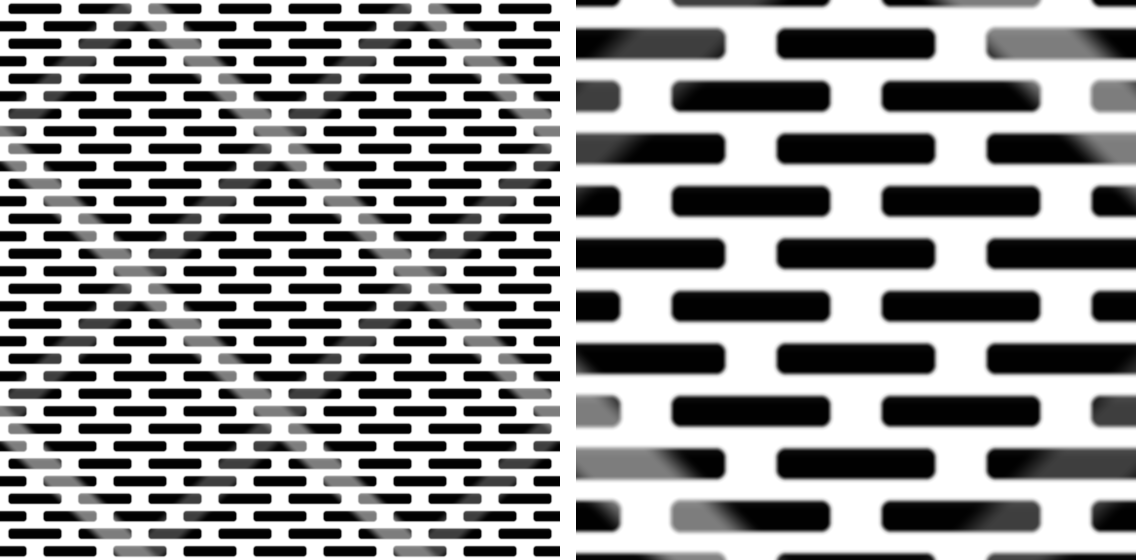
Left: the whole. Right: its middle third, enlarged.
This pattern is drawn by a WebGL 2 fragment shader. Its source:

```glsl
#version 300 es
precision highp float;

#define COLUMNS 8.0
#define ROWS 32.0
#define SLOT_HALF vec2(0.0469, 0.0088)
#define CORNER_RADIUS 0.0052
#define EDGE_SOFTNESS 0.0017
#define HALO_WIDTH 0.0032
#define HALO_STRENGTH 0.22
#define BAND_REPEATS 2.0
#define BAND_HALF 0.068
#define BAND_BLUR 0.026
#define SHEEN 0.04

uniform vec2 u_resolution;
out vec4 fragColor;

const vec3 SHEET_WHITE = vec3(1.0);
const vec3 SLOT_BLACK = vec3(0.004);
const vec3 BAND_DARK = vec3(0.245);
const vec3 BAND_LIGHT = vec3(0.49);

float roundedBox(vec2 p, vec2 halfSize, float radius) {
    vec2 q = abs(p) - halfSize + radius;
    return length(max(q, 0.0)) + min(max(q.x, q.y), 0.0) - radius;
}

// Offset from the centre of the nearest slot; alternate rows shift half a cell
vec2 slotOffset(vec2 uv) {
    float row = floor(uv.y * ROWS);
    float shift = 0.5 * mod(row, 2.0);
    float x = fract(uv.x * COLUMNS + 0.5 + shift) - 0.5;
    float y = fract(uv.y * ROWS) - 0.5;
    return vec2(x / COLUMNS, y / ROWS);
}

// Soft stripe repeating along one diagonal coordinate
float diagonalBand(float coordinate) {
    float d = abs(fract(coordinate * BAND_REPEATS) - 0.5);
    return 1.0 - smoothstep(BAND_HALF - BAND_BLUR, BAND_HALF + BAND_BLUR, d);
}

void main() {
    vec2 uv = gl_FragCoord.xy / u_resolution;
    float pixel = 1.0 / min(u_resolution.x, u_resolution.y);

    // Crossing bands behind the sheet, the light one on top
    vec3 backing = mix(SLOT_BLACK, BAND_DARK, diagonalBand(uv.x - uv.y));
    backing = mix(backing, BAND_LIGHT, diagonalBand(uv.x + uv.y));

    // Faint sheen along the upper edge of each slot
    vec2 p = slotOffset(uv);
    backing += SHEEN * smoothstep(0.3, 1.0, p.y / SLOT_HALF.y);

    // Sheet with a grey halo around each slot
    float d = roundedBox(p, SLOT_HALF, CORNER_RADIUS);
    float halo = HALO_STRENGTH * (1.0 - smoothstep(0.0, HALO_WIDTH, d));
    vec3 sheet = SHEET_WHITE * (1.0 - halo);

    float edge = max(EDGE_SOFTNESS, 0.7 * pixel);
    fragColor = vec4(mix(backing, sheet, smoothstep(-edge, edge, d)), 1.0);
}
```
